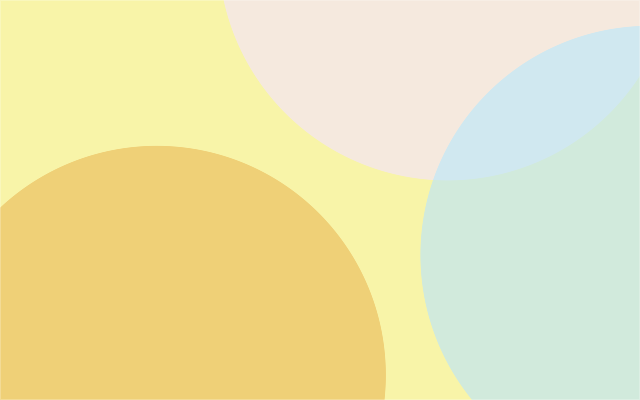
A WebGL 1 fragment shader for this background:

```glsl
precision highp float;

uniform vec2 u_resolution;

const vec3 YELLOW = vec3(0.971, 0.957, 0.660);
const vec3 OCHRE  = vec3(0.939, 0.815, 0.467);
const vec3 BLUSH  = vec3(0.961, 0.914, 0.869);
const vec3 MINT   = vec3(0.820, 0.917, 0.862);
const vec3 SKY    = vec3(0.816, 0.910, 0.941);

const float DISC_RADIUS = 0.573;
const float FRAME_WIDTH = 0.0022;
const float FRAME_TINT  = 0.24;

// Smooth coverage of a disc, with an edge one pixel wide
float discMask(vec2 p, vec2 center, float radius, float pixel) {
  float dist = length(p - center) - radius;
  return 1.0 - smoothstep(-0.5 * pixel, 0.5 * pixel, dist);
}

// Coverage of a thin border along the canvas edges
float frameMask(vec2 p, vec2 size, float width, float pixel) {
  vec2 inset = min(p, size - p);
  float dist = min(inset.x, inset.y) - width;
  return 1.0 - smoothstep(-0.5 * pixel, 0.5 * pixel, dist);
}

void main() {
  // One unit is the canvas height
  float pixel = 1.0 / u_resolution.y;
  vec2 p = gl_FragCoord.xy * pixel;
  vec2 size = u_resolution * pixel;

  float ochreDisc = discMask(p, vec2(0.3917, 0.0625), DISC_RADIUS, pixel);
  float blushDisc = discMask(p, vec2(1.1188, 1.1219), DISC_RADIUS, pixel);
  float mintDisc  = discMask(p, vec2(1.6240, 0.3625), DISC_RADIUS, pixel);

  // Flat discs, with sky blue where blush and mint overlap
  vec3 color = mix(YELLOW, OCHRE, ochreDisc);
  color = mix(color, BLUSH, blushDisc);
  color = mix(color, mix(MINT, SKY, blushDisc), mintDisc);

  // Faint pale border
  float frame = frameMask(p, size, FRAME_WIDTH, pixel);
  color = mix(color, vec3(1.0), FRAME_TINT * frame);

  gl_FragColor = vec4(color, 1.0);
}
```
